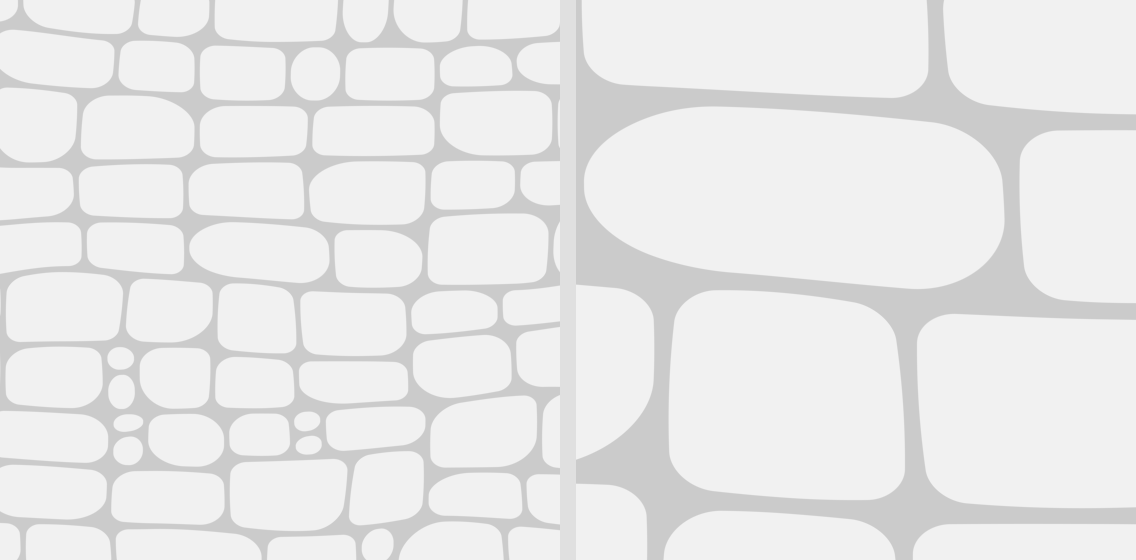
Left, the full canvas; right, a detail of the centre.
This pattern is drawn by a Shadertoy shader. Its source:

```glsl
#define BAND 0.218          // height of a double course
#define BLOCK 0.405         // mean length of a block of stones
#define GAP 0.0047          // half width of the mortar joint
#define CORNER 0.029        // typical corner radius
#define BULGE 0.06          // convexity of stone sides
#define TILT 0.22           // slope range of upright joints
#define WAVE 0.20           // unevenness of the courses
#define PEBBLES 0.24        // share of joints filled with pebbles
#define OVALS 0.13          // share of joints filled with one oval
#define STONE vec3(0.945)
#define MORTAR vec3(0.797)

float hash(vec3 p) {
    p = fract(p * vec3(0.1031, 0.1130, 0.0973) + 0.37);
    p += dot(p, p.yzx + 33.33);
    return fract((p.x + p.y) * p.z);
}

// Random value in -0.5 .. 0.5
float spread(vec3 p) { return hash(p) - 0.5; }

// Gently undulating boundary below a band
float bandEdge(float band, float x) {
    float s = x / 0.27 + 7.3 * band;
    float k = floor(s);
    float sway = mix(spread(vec3(k, band, 3.0)), spread(vec3(k + 1.0, band, 3.0)),
                     smoothstep(0.0, 1.0, s - k));
    return (band + 0.3 + WAVE * sway) * BAND;
}

// Slanted joint at the left end of a block
float blockEdge(float band, float block, float y) {
    float shift = hash(vec3(band, 5.0, 8.0)) + 0.45 * band;
    float x = (block + fract(shift) + 0.3 * spread(vec3(band, block, 11.0))) * BLOCK;
    return x + 0.5 * TILT * spread(vec3(band, block, 12.0)) * (y - (band + 0.8) * BAND);
}

// Distance to a stone filling the cell lo..hi; positive inside
float stone(vec2 p, vec2 lo, vec2 hi, vec3 id, bool isRound) {
    vec2 extent = max(0.5 * (hi - lo) - GAP, vec2(0.004));
    vec2 q = p - 0.5 * (lo + hi);
    vec2 c = q / extent;
    vec2 inset = extent - abs(q) - BULGE * min(extent.x, extent.y) * c.yx * c.yx;

    // Every corner has its own elliptic rounding
    float h = hash(id + vec3(step(0.0, q) * vec2(17.0, 29.0), 41.0));
    vec2 radius = CORNER * (0.6 + 2.0 * h * h * h * h) * vec2(1.25, 1.0);
    radius = isRound ? extent * (0.78 + 0.14 * h) : min(radius, 0.9 * extent);
    vec2 e = max(1.0 - inset / radius, 0.0);
    float len = length(e);
    return len < 0.001 ? 1.0 : (1.0 - len) * len / length(e / radius);
}

float wall(vec2 p) {
    // Band and block around the point
    float band = floor(p.y / BAND - 0.3);
    if (p.y < bandEdge(band, p.x)) band -= 1.0;
    else if (p.y > bandEdge(band + 1.0, p.x)) band += 1.0;
    float block = floor(p.x / BLOCK) - 2.0;
    for (int i = 0; i < 5; i++)
        if (p.x > blockEdge(band, block + 1.0, p.y)) block += 1.0;

    vec2 lo = vec2(blockEdge(band, block, p.y), bandEdge(band, p.x));
    vec2 hi = vec2(blockEdge(band, block + 1.0, p.y), bandEdge(band + 1.0, p.x));
    vec3 id = vec3(band, block, 50.0);

    // Upper and lower course, parted by a sloping joint
    float bed = mix(lo.y, hi.y, 0.5 + 0.24 * spread(id))
              + 0.07 * spread(id + 1.0) * (p.x - 0.5 * (lo.x + hi.x));
    if (p.y > bed) { lo.y = bed; id.z += 20.0; }
    else hi.y = bed;

    // Left and right stone, sometimes with small ones between
    float middle = 0.5 * (lo.y + hi.y);
    float cut = mix(lo.x, hi.x, 0.5 + 0.3 * spread(id + 2.0))
              + TILT * spread(id + 3.0) * (p.y - middle);
    float kind = hash(id + 4.0);
    bool pebbles = kind < PEBBLES;
    bool filled = kind < PEBBLES + OVALS;
    float halfWidth = pebbles ? 0.031 : filled ? 0.046 : 0.0;
    halfWidth *= 1.0 + 0.2 * spread(id + 5.0);

    if (filled && abs(p.x - cut) < halfWidth) {
        lo.x = cut - halfWidth;
        hi.x = cut + halfWidth;
        float split = mix(lo.y, hi.y, 0.5 + 0.2 * spread(id + 6.0))
                    + 0.3 * spread(id + 7.0) * (p.x - cut);
        if (pebbles && p.y > split) { lo.y = split; id.z += 9.0; }
        else if (pebbles) hi.y = split;
        return stone(p, lo, hi, id, true);
    }
    if (p.x > cut) { lo.x = cut + halfWidth; id.z += 5.0; }
    else hi.x = cut - halfWidth;
    return stone(p, lo, hi, id, false);
}

void mainImage(out vec4 fragColor, in vec2 fragCoord) {
    float pixel = 1.0 / min(iResolution.x, iResolution.y);
    float d = wall(fragCoord * pixel);
    float cover = smoothstep(-0.8 * pixel, 0.8 * pixel, d);
    fragColor = vec4(mix(MORTAR, STONE, cover), 1.0);
}
```
